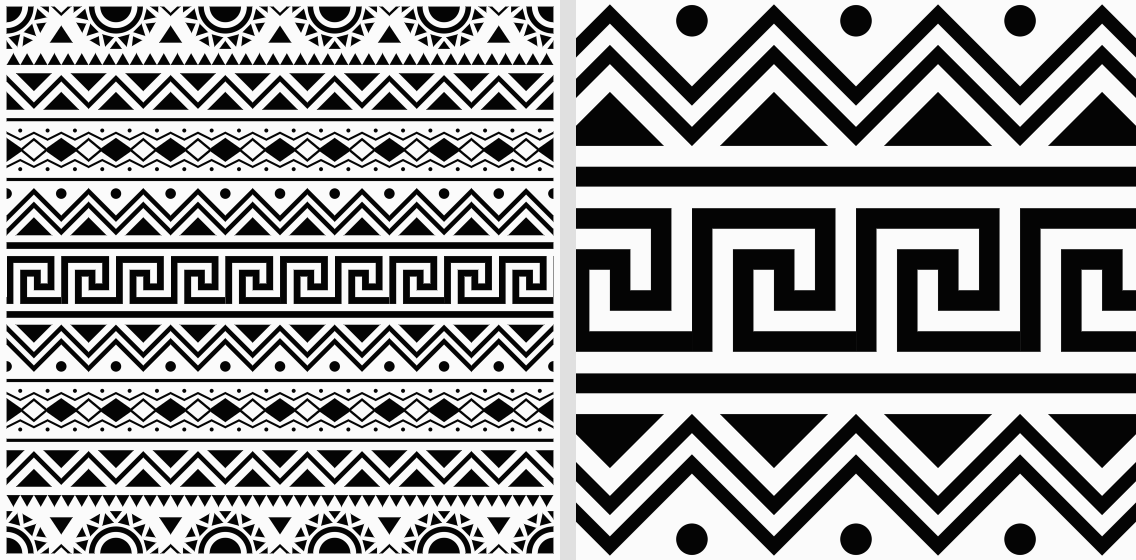
Left, the full canvas; right, a detail of the centre.
Give the GLSL for this pattern, as a WebGL 2 fragment shader.

```glsl
#version 300 es
precision highp float;

#define SPAN 768.0     // design units across the canvas
#define MARGIN 9.0     // blank frame
#define REPEAT 75.0    // width of one motif
#define STROKE 8.8     // vertical thickness of bold zigzags
#define FINE 3.2       // thickness of thin lines
#define RAYS 12.0      // rays around a full sun
#define SOFTNESS 1.3   // edge blur in pixels

uniform vec2 u_resolution;
out vec4 outColor;

const vec3 PAPER = vec3(0.985);
const vec3 INK = vec3(0.015);
const float TAU = 6.283185;

// Distance along x to the nearest repeat of a centre line
float fold(float x, float period, float center) {
    return abs(mod(x - center + 0.5 * period, period) - 0.5 * period);
}

float bar(float y, float lo, float hi) {
    return max(lo - y, y - hi);
}

float box(vec2 p, vec2 lo, vec2 hi) {
    vec2 d = max(lo - p, p - hi);
    return max(d.x, d.y);
}

// Symmetric triangle: y grows from apex to base
float triangle(float x, float y, float apex, float base, float slope) {
    return max((apex + slope * x - y) * inversesqrt(1.0 + slope * slope), y - base);
}

// Zigzag whose upper edge peaks at top
float zigzag(float x, float y, float top, float slope, float thick) {
    return bar(y - slope * x, top, top + thick) * inversesqrt(1.0 + slope * slope);
}

float diamond(float x, float y, vec2 size) {
    return (x * size.y + abs(y) * size.x - size.x * size.y) / length(size);
}

float sunBand(float x, float y) {
    // Disc and ring
    vec2 p = vec2(fold(x, 2.0 * REPEAT, MARGIN), y - MARGIN);
    float r = length(p);
    float d = min(r - 21.5, bar(r, 29.5, 37.0));

    // Outward rays with inward wedges between them
    float a = atan(p.x, p.y);
    float step_ = TAU / RAYS;
    float rayAngle = fold(a, step_, 0.5 * step_);
    float wedgeAngle = fold(a, step_, 0.0);
    d = min(d, triangle(r * sin(rayAngle), -r * cos(rayAngle), -57.0, -41.5, 1.9));
    d = min(d, triangle(r * sin(wedgeAngle), r * cos(wedgeAngle), 47.0, 58.0, 1.35));

    // Chevron and triangle between suns
    float gap = fold(x, 2.0 * REPEAT, MARGIN + REPEAT);
    d = min(d, zigzag(gap, -y, -22.0, 0.95, 4.5));
    d = min(d, triangle(gap, y, 35.0, 58.5, 1.5));

    // Row of teeth
    float tooth = fold(x, REPEAT / 4.0, MARGIN + REPEAT / 8.0);
    return min(d, triangle(tooth, y, 73.0, 89.0, 1.75));
}

float diamondBand(float onX, float offX, float x, float y) {
    float v = y - 205.5;
    float d = diamond(onX, v, vec2(23.5, 16.5));
    d = min(d, abs(diamond(offX, v, vec2(17.5, 14.5))) - 0.5 * FINE);

    // Thin zigzags and dots, mirrored above and below
    float peak = fold(x, 0.5 * REPEAT, MARGIN);
    d = min(d, zigzag(peak, -abs(v), -25.0, 0.5, FINE));
    float dotX = fold(x, 0.5 * REPEAT, MARGIN + 0.25 * REPEAT);
    return min(d, length(vec2(dotX, abs(v) - 26.5)) - 2.7);
}

// Continuous square spiral on a grid of 8 by 7 cells
float meander(float x, float y) {
    float cell = REPEAT / 8.0;
    vec2 p = vec2(mod(x - MARGIN, REPEAT), y - 0.5 * SPAN + 3.5 * cell) / cell;
    float d = min(box(p, vec2(0, 0), vec2(1, 7)), box(p, vec2(4, 2), vec2(5, 5)));
    for (int turn = 0; turn < 2; turn++) {
        d = min(d, box(p, vec2(0, 0), vec2(7, 1)));
        d = min(d, box(p, vec2(6, 0), vec2(7, 5)));
        d = min(d, box(p, vec2(4, 4), vec2(7, 5)));
        p = vec2(9, 7) - p;
    }
    return d * cell;
}

void main() {
    vec2 p = gl_FragCoord.xy / u_resolution * SPAN;
    float x = p.x;
    float down = SPAN - p.y;
    float y = min(down, p.y);    // bands mirror about the middle
    float onX = fold(x, REPEAT, MARGIN);
    float offX = fold(x, REPEAT, MARGIN + 0.5 * REPEAT);

    float d = y < 95.0 ? sunBand(x, y) : SPAN;

    // Zigzag between two rows of triangles
    float band = zigzag(onX, y, 103.0, 1.0, STROKE);
    band = min(band, triangle(offX, -y, -125.0, -100.5, 1.0));
    band = min(band, triangle(onX, y, 126.0, 150.5, 1.0));
    d = min(d, max(band, bar(y, 100.5, 150.5)));

    if (y > 170.0 && y < 240.0) d = min(d, diamondBand(onX, offX, x, y));

    // Double zigzag with dots
    band = min(zigzag(offX, y, 258.0, 1.0, STROKE), zigzag(offX, y, 276.5, 1.0, STROKE));
    band = min(band, triangle(offX, y, 298.0, 322.7, 1.0));
    band = min(band, length(vec2(onX, y - 265.5)) - 7.2);
    d = min(d, max(band, bar(y, 256.0, 322.7)));

    // Dividing rules and the central key
    d = min(d, min(bar(y, 162.0, 166.3), bar(y, 244.0, 248.3)));
    d = min(d, min(bar(y, 332.2, 341.3), meander(x, down)));

    // Trim to the frame
    d = max(d, box(p, vec2(MARGIN), vec2(SPAN - MARGIN)));
    float blur = SOFTNESS * SPAN / min(u_resolution.x, u_resolution.y);
    float ink = smoothstep(0.5 * blur, -0.5 * blur, d);
    outColor = vec4(mix(PAPER, INK, ink), 1.0);
}
```
